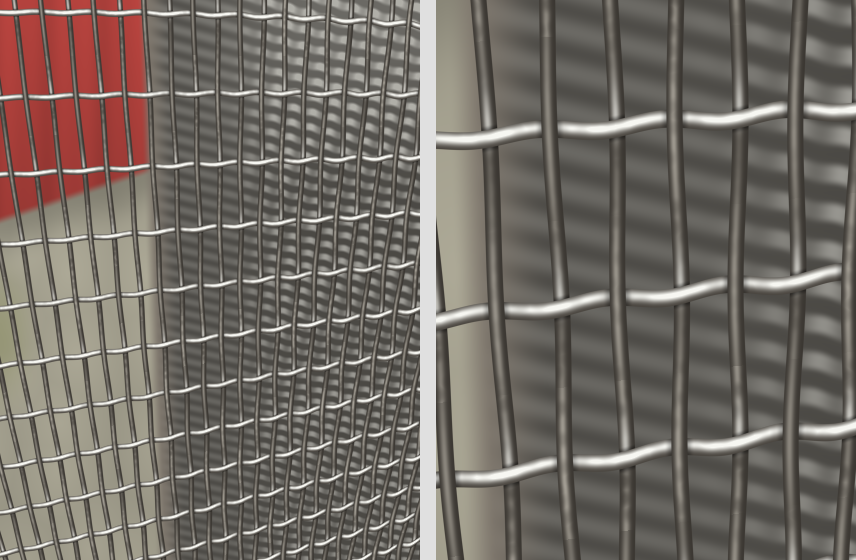
Left: the whole. Right: its middle third, enlarged.
A WebGL 1 fragment shader for this texture:

```glsl
precision highp float;
// Crimped steel wire mesh in perspective, before a red panel, a pale floor and a blurred rear mesh.
uniform vec2 u_resolution;

const float PI = 3.14159265;
const float HEIGHT = 1.3333;         // canvas height in canvas widths
const float CENTER_X = 0.573;        // column that stays upright
const float COL_STEP = 0.0547;       // column spacing at the centre
const float COL_SHRINK = 0.00052;    // narrowing of columns to the right
const float ROW_RADIUS = 0.0076;
const float COL_RADIUS = 0.0064;
const float CRIMP = 0.0026;
const float REAR_SLOPE = 0.27;       // fall of the rear rows to the right
const vec3 RED_PANEL = vec3(0.69, 0.255, 0.235);
const vec3 FLOOR_TONE = vec3(0.705, 0.69, 0.615);
const vec3 MOSS = vec3(0.54, 0.55, 0.39);
const vec3 POST_EDGE = vec3(0.50, 0.47, 0.43);
const vec3 REAR_DARK = vec3(0.28, 0.272, 0.255);
const vec3 REAR_LIGHT = vec3(0.69, 0.685, 0.66);
const vec3 STEEL_DARK = vec3(0.23, 0.215, 0.195);
const vec3 STEEL_MID = vec3(0.66, 0.64, 0.60);
const vec3 STEEL_BRIGHT = vec3(0.97, 0.97, 0.95);

float hash(vec2 p) {
  return fract(sin(dot(p, vec2(127.1, 311.7))) * 4375.85);
}

// Distance to the nearest scattered cell point
float cellular(vec2 p) {
  vec2 cell = floor(p);
  float nearest = 2.0;
  for (int y = -1; y <= 1; y++) {
    for (int x = -1; x <= 1; x++) {
      vec2 c = cell + vec2(float(x), float(y));
      vec2 point = c + vec2(hash(c), hash(c + 37.0));
      nearest = min(nearest, length(p - point));
    }
  }
  return nearest;
}

// Row coordinate and local row height
vec2 rowAt(vec2 p) {
  float start = 0.0295 + 0.031 * pow(p.x, 2.5);
  float stepSize = 0.2156 - 0.0278 * p.x - 0.0116 * p.x * p.x;
  float squeeze = 0.056 + 0.0044 * p.x;
  float d = p.y - start;
  float row = d / (stepSize - squeeze * d);
  return vec2(row, stepSize / pow(1.0 + squeeze * row, 2.0));
}

// Column coordinate and local column width
vec2 colAt(vec2 p) {
  float scale = 1.01 - 0.225 * p.y - 0.0366 * p.y * p.y;
  float d = (p.x - CENTER_X) / scale;
  float root = sqrt(max(COL_STEP * COL_STEP - 4.0 * COL_SHRINK * d, 1e-5));
  return vec2((COL_STEP - root) / (2.0 * COL_SHRINK), scale * root);
}

vec3 rearMesh(vec2 p) {
  float row = (p.y - REAR_SLOPE * (p.x - 0.5)) * (24.0 + 7.0 * p.y);
  float col = (p.x - CENTER_X) * (20.0 + 8.0 * p.y) + 0.08 * row;
  float meshZone = smoothstep(0.52, 0.70, p.x);
  float band = 0.5 + 0.5 * sin(2.0 * PI * row + 0.3 * meshZone * sin(2.0 * PI * col));
  float gap = 0.5 + 0.5 * sin(2.0 * PI * col);
  float stripes = 0.04 + 0.28 * band;
  float cells = 0.9 * smoothstep(0.15, 0.95, band) * (0.42 + 0.58 * gap);
  float glow = mix(stripes, cells, meshZone) * (1.06 - 0.24 * p.y);
  glow += 0.26 * smoothstep(0.42, 0.75, p.x) * (1.0 - smoothstep(0.0, 0.5, p.y));
  glow += 0.05 * (1.0 - smoothstep(0.0, 0.6, p.y));
  return mix(REAR_DARK, REAR_LIGHT, clamp(glow + 0.03, 0.0, 1.0));
}

vec3 background(vec2 p) {
  float mottle = cellular(p * vec2(7.0, 5.0));
  vec3 ground = FLOOR_TONE * (1.0 - 0.09 * mottle - 0.06 * p.y);
  float moss = smoothstep(0.22, 0.0, length((p - vec2(0.0, 0.80)) * vec2(2.0, 1.0)));
  ground = mix(ground, MOSS, 0.6 * moss);
  float panelEnd = 0.525 - 0.34 * p.x;
  ground *= 1.0 - 0.2 * smoothstep(0.13, 0.0, p.y - panelEnd);
  float folds = 0.98 + 0.035 * sin(p.x * 44.0) + 0.02 * sin(p.x * 97.0);
  vec3 panel = RED_PANEL * folds * (1.03 - 0.3 * p.y);
  vec3 left = mix(ground, panel, smoothstep(0.012, -0.012, p.y - panelEnd));
  float edge = p.x - 0.34 - 0.032 * p.y;
  vec3 right = mix(POST_EDGE, rearMesh(p), smoothstep(0.0, 0.065, edge));
  return mix(left, right, smoothstep(-0.014, 0.014, edge));
}

float wireMask(float offset, float radius, float pixel) {
  return 1.0 - smoothstep(radius - pixel, radius + pixel, abs(offset));
}

void main() {
  vec2 p = gl_FragCoord.xy / u_resolution;
  p = vec2(p.x, (1.0 - p.y) * HEIGHT);
  float pixel = 0.75 / u_resolution.x;
  vec2 row = rowAt(p), col = colAt(p);
  vec2 id = floor(vec2(col.x, row.x) + 0.5);

  // Crimped centre lines; each wire dips at every second crossing
  float rowWave = cos(PI * (col.x + id.y));
  float colWave = cos(PI * (row.x + id.x));
  float rowBend = CRIMP * (0.6 + 0.9 * p.x) * cos(PI * (col.x + id.y) + 0.7);
  float rowOff = (row.x - id.y) * row.y + rowBend;
  float colOff = (col.x - id.x) * col.y + CRIMP * (0.3 + 0.8 * p.x) * colWave;
  float rowRadius = ROW_RADIUS - 0.001 * p.y;
  float rowMask = wireMask(rowOff, rowRadius, pixel);
  float colMask = wireMask(colOff, COL_RADIUS, pixel);

  // Round steel shading with per-wire tone and worn spots
  float wear = smoothstep(0.1, 0.6, cellular(p * 65.0));
  float rowLit = exp(-2.6 * pow(rowOff / rowRadius + 0.2, 2.0));
  float rowTone = 0.93 - 0.13 * rowWave + 0.1 * hash(vec2(id.y, 5.0));
  float rowShine = min(rowLit * rowTone * (0.86 + 0.14 * wear) * 1.06, 1.0);
  vec3 rowSteel = mix(STEEL_DARK * 1.2, STEEL_BRIGHT, rowShine);
  float colLit = exp(-4.0 * pow(colOff / COL_RADIUS + 0.15, 2.0));
  float colTone = 0.5 + 0.22 * colWave + 0.32 * hash(id) * wear;
  vec3 colSteel = mix(STEEL_DARK, STEEL_MID, colLit * colTone);
  float spark = pow(0.5 - 0.5 * colWave, 7.0) * smoothstep(0.15, -0.1, row.x - id.y);
  colSteel = mix(colSteel, STEEL_BRIGHT, 0.7 * spark * colLit);

  // Plain weave: the upper wire alternates and shades the lower one
  float colOver = 1.0 - mod(id.x + id.y, 2.0);
  rowSteel *= 1.0 - 0.3 * colOver * smoothstep(1.9, 0.9, abs(colOff) / COL_RADIUS);
  colSteel *= 1.0 - 0.4 * (1.0 - colOver) * smoothstep(1.6, 0.9, abs(rowOff) / rowRadius);
  vec3 color = background(p);
  vec3 colOnTop = mix(mix(color, rowSteel, rowMask), colSteel, colMask);
  vec3 rowOnTop = mix(mix(color, colSteel, colMask), rowSteel, rowMask);
  gl_FragColor = vec4(mix(rowOnTop, colOnTop, colOver), 1.0);
}
```
